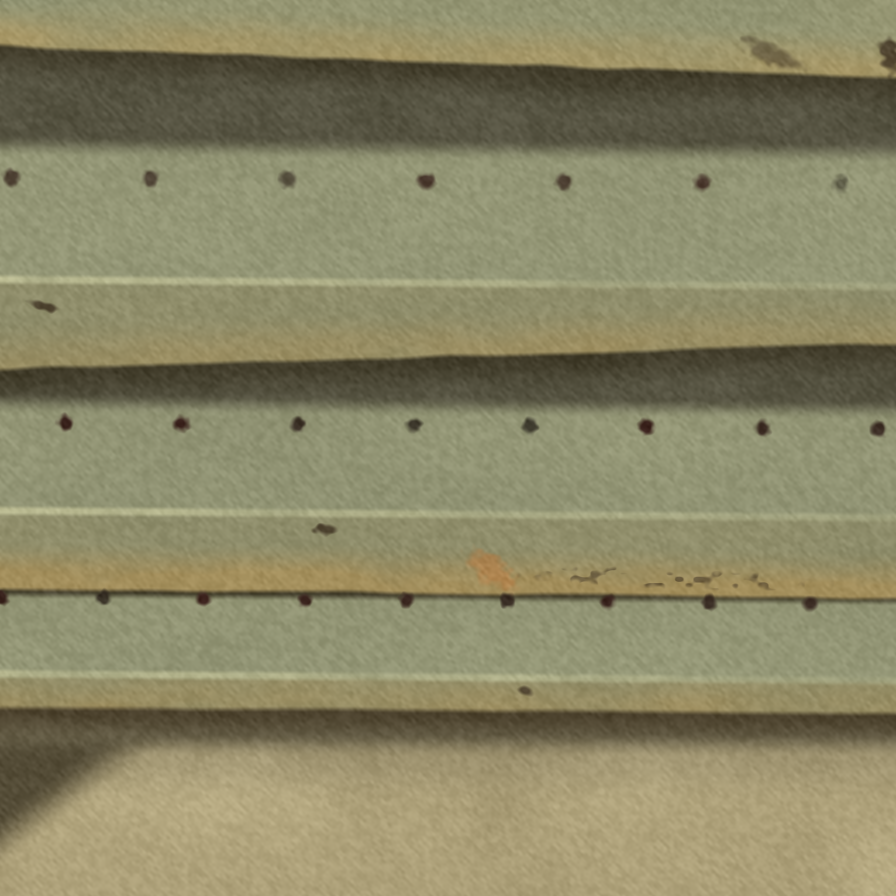
Write a Shadertoy shader that draws this texture.

```glsl
// Overlapping painted metal slats with punched holes, pale ridges and shadow gaps above a dusty floor.

float hash(vec2 p) {
    vec3 q = fract(vec3(p.xyx) * 0.1031);
    q += dot(q, q.yzx + 33.33);
    return fract((q.x + q.y) * q.z);
}

float noise(vec2 p) {
    vec2 i = floor(p), f = fract(p);
    f = f * f * (3.0 - 2.0 * f);
    return mix(mix(hash(i), hash(i + vec2(1, 0)), f.x),
               mix(hash(i + vec2(0, 1)), hash(i + vec2(1, 1)), f.x), f.y);
}

float fbm(vec2 p) {
    float sum = 0.0, amp = 0.5;
    for (int i = 0; i < 4; i++) {
        sum += amp * noise(p);
        p = p * 2.03 + 17.0;
        amp *= 0.5;
    }
    return sum;
}

// Soft elliptical stain with a ragged outline and a tilt
float smudge(vec2 p, vec2 center, vec2 radius, float tilt) {
    vec2 d = p - center;
    d.y -= tilt * d.x;
    return 1.0 - smoothstep(0.5, 1.3, length(d / radius) + 0.7 * (noise(p * 140.0) - 0.5));
}

// Metal between its upper and lower edge: cool paint that turns warm and dirty at the bottom
vec3 lip(vec2 p, float toEdge, float warmth) {
    vec3 paint = mix(vec3(0.54, 0.54, 0.41), vec3(0.57, 0.56, 0.42), noise(p * vec2(6, 20)));
    float dirt = smoothstep(0.055, 0.005, toEdge) * (0.35 + 0.9 * fbm(p * vec2(9, 25)));
    return mix(paint, vec3(0.64, 0.56, 0.36), clamp(dirt * warmth, 0.0, 1.0));
}

void mainImage(out vec4 fragColor, in vec2 fragCoord) {
    vec2 p = fragCoord / iResolution.xy;
    p.y = 1.0 - p.y;                       // measured downward from the top
    float skew = p.y - 0.008 * p.x;        // slats drop slightly to the right
    float wobble = 0.003 * (noise(p * vec2(18, 3)) - 0.5);

    // Lower edge of the slat above each gap, at the left and right side
    vec2 edges[4] = vec2[4](vec2(0.051, 0.087), vec2(0.411, 0.383),
                            vec2(0.656, 0.667), vec2(0.788, 0.795));
    // Face top, ridge height, hole height, softness of the shadow
    vec4 faces[3] = vec4[3](vec4(0.163, 0.312, 0.198, 0.013),
                            vec4(0.450, 0.570, 0.471, 0.012),
                            vec4(0.664, 0.752, 0.666, 0.005));
    // First hole, hole spacing, hole radius
    vec3 holes[3] = vec3[3](vec3(0.013, 0.1542, 0.0125),
                            vec3(0.073, 0.1297, 0.0115),
                            vec3(0.002, 0.1128, 0.0105));

    float edge = mix(edges[0].x, edges[0].y, p.x) + wobble;
    vec3 col = lip(p, edge - p.y, 0.9) + vec3(0.02, 0.03, 0.03);

    for (int i = 0; i < 3; i++) {
        vec4 face = faces[i];
        vec3 hole = holes[i];

        // Shadow gap, darkest right under the edge
        float depth = p.y - edge;
        vec3 shade = mix(vec3(0.25, 0.23, 0.16), vec3(0.34, 0.33, 0.26), smoothstep(0.0, 0.045, depth));
        shade += 0.07 * (fbm(p * vec2(14, 30)) - 0.5);
        col = mix(col, shade, smoothstep(-0.003, 0.004, depth));

        // Upright face and the folded lip under its ridge
        edge = mix(edges[i + 1].x, edges[i + 1].y, p.x) + wobble;
        vec3 paint = mix(vec3(0.54, 0.55, 0.43), vec3(0.59, 0.60, 0.47), fbm(p * vec2(4, 8)) + 0.15);
        float below = skew - face.y;
        paint = mix(paint, lip(p, edge - p.y, i == 1 ? 1.5 : 0.7), smoothstep(-0.002, 0.006, below));
        col = mix(col, paint, smoothstep(-face.w, face.w, skew - face.x));

        // Worn highlight along the ridge, fading to the right
        float shine = (1.0 - smoothstep(0.001, 0.007, abs(below))) * mix(0.95, 0.4, p.x);
        col = mix(col, vec3(0.73, 0.73, 0.57), shine * (0.55 + 0.6 * noise(p * vec2(22, 4))));

        // Row of punched holes, some partly filled with paint
        float id = floor((p.x - hole.x) / hole.y + 0.5);
        vec2 d = vec2(p.x - hole.x - id * hole.y, skew - face.z);
        float fill = hash(vec2(id + 3.0, float(i) * 7.0 + 1.0));
        float dark = i == 0 ? mix(0.4, 0.85, fill) : mix(0.75, 1.0, fill);
        float dist = length(d) + 0.004 * (noise(p * 180.0) - 0.5);
        dark *= 1.0 - smoothstep(hole.z * 0.35, hole.z, dist);
        col = mix(col, mix(vec3(0.13, 0.12, 0.09), vec3(0.23, 0.13, 0.11), fill), dark);
    }

    // Last gap and the floor, with a slanted shadow in the left corner
    vec3 gap = mix(vec3(0.29, 0.25, 0.17), vec3(0.40, 0.37, 0.28), smoothstep(0.0, 0.04, p.y - edge));
    col = mix(col, gap, smoothstep(-0.003, 0.005, p.y - edge));
    vec3 ground = mix(vec3(0.62, 0.57, 0.42), vec3(0.75, 0.70, 0.54), fbm(p * 7.0 + 4.0) + 0.1);
    ground *= mix(0.9, 1.0, smoothstep(0.84, 0.9, p.y));
    float corner = 1.0 - smoothstep(-0.05, 0.035, p.x - 1.35 * (0.945 - p.y));
    ground = mix(ground, vec3(0.31, 0.28, 0.20), corner * 0.95);
    col = mix(col, ground, smoothstep(0.818, 0.846, p.y));

    // Rust, scuffs and scratches
    col = mix(col, vec3(0.72, 0.50, 0.28), 0.65 * smudge(p, vec2(0.55, 0.637), vec2(0.025, 0.018), 0.5));
    float scuff = smudge(p, vec2(0.05, 0.342), vec2(0.015, 0.005), 0.25)
                + smudge(p, vec2(0.362, 0.591), vec2(0.012, 0.006), 0.0)
                + smudge(p, vec2(0.587, 0.771), vec2(0.009, 0.005), 0.2)
                + smudge(p, vec2(0.995, 0.063), vec2(0.014, 0.02), 0.6)
                + 0.6 * smudge(p, vec2(0.86, 0.06), vec2(0.03, 0.012), 0.4);
    scuff += 0.7 * smudge(p, vec2(0.75, 0.646), vec2(0.14, 0.009), 0.03) * smoothstep(0.5, 0.75, noise(p * vec2(95, 150)));
    col = mix(col, vec3(0.24, 0.19, 0.13), clamp(scuff, 0.0, 1.0) * 0.8);

    // Fine diagonal grain
    vec2 grain = vec2(p.x + p.y, p.x - p.y);
    col += 0.06 * (noise(grain * vec2(90, 210)) - 0.5) + 0.035 * (noise(p * 260.0) - 0.5);
    fragColor = vec4(clamp(col, 0.0, 1.0), 1.0);
}
```
